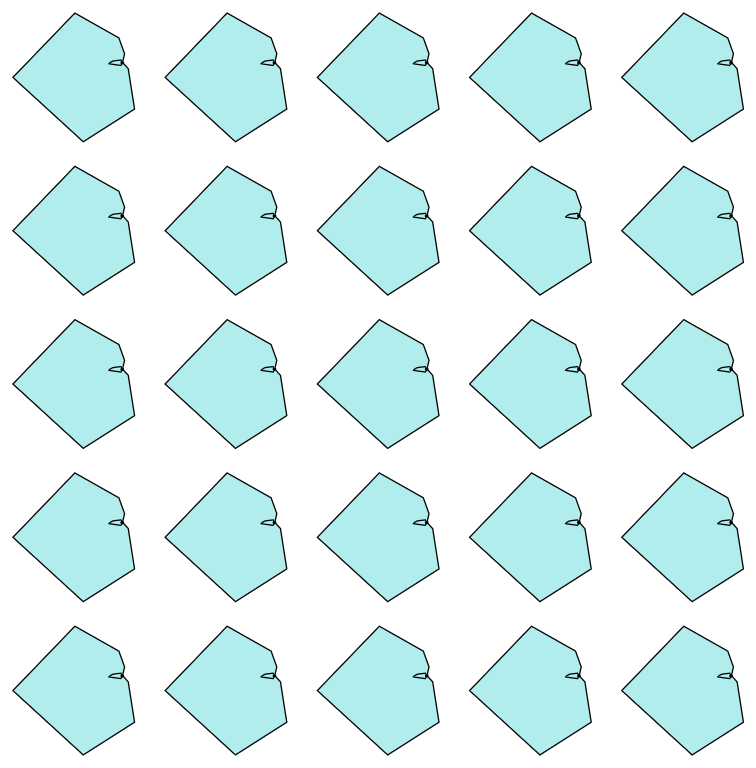
Reproduce this pattern procedurally as a Shadertoy shader.

```glsl
// Five by five grid of outlined pale turquoise polygons, each with a small notch and loop on its right side.

// Signed distance to a closed eight-sided polygon, negative inside
float polygonDistance(vec2 p, vec2 corners[8]) {
    float nearest = 1e6;
    float side = 1.0;
    for (int i = 0; i < 8; i++) {
        vec2 a = corners[i];
        vec2 b = corners[(i + 7) % 8];
        vec2 edge = b - a;
        vec2 toP = p - a;
        vec2 gap = toP - edge * clamp(dot(toP, edge) / dot(edge, edge), 0.0, 1.0);
        nearest = min(nearest, dot(gap, gap));
        // Flip the side at each crossing of the horizontal ray
        bvec3 crossing = bvec3(p.y >= a.y, p.y < b.y, edge.x * toP.y > edge.y * toP.x);
        if (all(crossing) || all(not(crossing))) side = -side;
    }
    return side * sqrt(nearest);
}

// Antialiased coverage of the region where d is negative
float coverage(float d, float pixel) {
    return clamp(0.5 - d / pixel, 0.0, 1.0);
}

void mainImage(out vec4 fragColor, in vec2 fragCoord) {
    // One unit is a hundredth of the canvas height
    float pixel = 100.0 / iResolution.y;
    vec2 p = fragCoord * pixel;

    // Repeat the cell, with the origin on the left corner of the shape
    vec2 pitch = vec2(19.82, 19.96);
    vec2 cellStart = vec2(1.68, 9.98);
    p = mod(p - vec2(41.32, 50.0) + cellStart, pitch) - cellStart;

    // Body, with its notch on the right
    vec2 body[8] = vec2[8](
        vec2(0.0, 0.0), vec2(8.07, 8.38), vec2(13.8, 5.14), vec2(14.54, 3.08),
        vec2(14.28, 1.95), vec2(15.02, 1.13), vec2(15.84, -4.12), vec2(9.16, -8.38));

    // Narrow loop reaching inward from the notch
    vec2 loop[8] = vec2[8](
        vec2(12.5, 1.78), vec2(12.72, 1.98), vec2(13.02, 2.13), vec2(13.5, 2.2),
        vec2(14.06, 2.26), vec2(14.28, 1.95), vec2(14.06, 1.56), vec2(13.3, 1.66));

    float bodyDistance = polygonDistance(p, body);
    float loopDistance = polygonDistance(p, loop);

    // Fill, then outlines and the knot where they meet
    vec3 color = mix(vec3(1.0), vec3(0.7, 0.93, 0.93), coverage(bodyDistance, pixel));
    float outline = min(abs(bodyDistance), abs(loopDistance)) - 0.085;
    float knot = length(p - vec2(14.24, 1.92)) - 0.24;
    color *= 1.0 - coverage(min(outline, knot), pixel);

    fragColor = vec4(color, 1.0);
}
```
